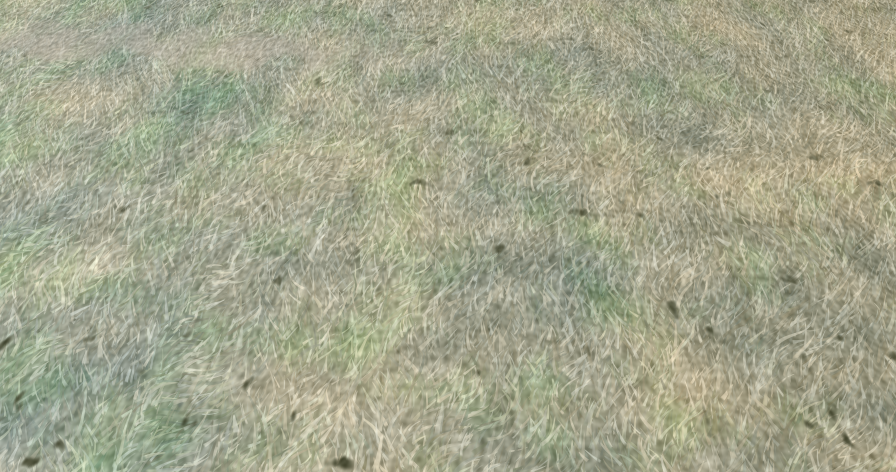
Write a WebGL 2 fragment shader that draws this texture.

```glsl
#version 300 es
precision highp float;
// A dry, windswept meadow seen obliquely: layered straw blades over mottled ground.

uniform vec2 u_resolution;
out vec4 fragColor;

vec4 hash4(vec2 p) {
    vec4 q = fract(p.xyxy * vec4(0.1031, 0.1030, 0.0973, 0.1099));
    q += dot(q, q.wzxy + 33.33);
    return fract((q.xxyz + q.yzzw) * q.zywx);
}

float cornerSlope(vec2 cell, vec2 offset) {
    float angle = 6.2832 * hash4(cell + 71.7).x;
    return dot(vec2(cos(angle), sin(angle)), offset);
}

float gradientNoise(vec2 p) {
    vec2 cell = floor(p), f = fract(p);
    vec2 s = f * f * f * (f * (f * 6.0 - 15.0) + 10.0);
    float low = mix(cornerSlope(cell, f),
                    cornerSlope(cell + vec2(1, 0), f - vec2(1, 0)), s.x);
    float high = mix(cornerSlope(cell + vec2(0, 1), f - vec2(0, 1)),
                     cornerSlope(cell + vec2(1, 1), f - vec2(1, 1)), s.x);
    return mix(low, high, s.y);
}

// Tone runs from shaded soil to sunlit straw; warmth and green shift the hue.
vec3 grassColour(float tone, float warmth, float green) {
    return mix(vec3(0.27, 0.28, 0.19), vec3(0.77, 0.76, 0.68), tone)
         + warmth * vec3(0.035, 0.0, -0.035)
         + green * vec3(-0.05, 0.012, -0.05);
}

void main() {
    vec2 screen = gl_FragCoord.xy / u_resolution.y;
    float x = screen.x - 0.5 * u_resolution.x / u_resolution.y;

    // Perspective: features shrink evenly with distance.
    float depth = 1.0 / (1.75 - screen.y);
    vec2 ground = vec2(x * depth, log(depth));

    // Broad patches of hue and brightness.
    float broad = gradientNoise(ground * vec2(3.0, 5.0) + 4.0);
    float patches = gradientNoise(ground * vec2(8.0, 12.0) + 19.0);
    float tufts = gradientNoise(ground * vec2(21.0, 17.0) + 37.0);
    float warmth = 0.55 * x + 1.1 * broad + 0.9 * patches;
    float green = 0.15 - 0.2 * x
                + 1.1 * gradientNoise(ground * vec2(6.0, 9.0) + 53.0)
                + 0.7 * gradientNoise(ground * 19.0 + 61.0);
    float shade = 0.14 * broad + 0.14 * patches + 0.18 * tufts - 0.05 * x;

    // Wind lean, shared by neighbouring blades.
    float lean = 0.3 - 0.25 * x + 1.3 * gradientNoise(ground * 7.0 + 83.0);

    // Matted undergrowth.
    vec2 slanted = vec2(x - lean * 0.15 * screen.y, screen.y) * depth;
    float mat = gradientNoise(slanted * vec2(95.0, 45.0) + 7.0);
    vec3 colour = grassColour(0.68 + shade + 0.35 * mat, warmth, max(green, 0.0));

    // Scattered blades, each a tapered and slightly curved stroke.
    for (int layer = 0; layer < 14; layer++) {
        float order = float(layer);
        float density = mix(23.0, 44.0, fract(order * 0.618));
        float pixel = density * depth / u_resolution.y;
        vec2 grid = ground * density + order * 17.3;
        for (int k = 0; k < 9; k++) {
            vec2 cell = floor(grid) + vec2(k % 3 - 1, k / 3 - 1);
            vec4 place = hash4(cell + order * 41.0);
            vec4 look = hash4(cell + order * 29.0 + 113.0);

            // Undo the ground shear so strokes keep their lean on screen.
            vec2 d = grid - cell - place.xy;
            d.x -= ground.x * d.y;
            float angle = lean + 1.5 * (place.z - 0.5);
            float along = dot(d, vec2(sin(angle), cos(angle)));
            float across = dot(d, vec2(cos(angle), -sin(angle)))
                         + 0.5 * (place.w - 0.5) * along * along;

            float reach = mix(0.3, 0.65, look.x);
            float width = mix(0.025, 0.06, look.y) * (1.0 - 0.6 * along / reach);
            float cover = clamp((width - abs(across)) / pixel + 0.5, 0.0, 1.0)
                        * (1.0 - smoothstep(reach * 0.75, reach, abs(along)));
            float tone = 0.85 + 0.62 * (look.z - 0.5) + shade;
            vec3 blade = grassColour(tone, warmth + 1.2 * (look.w - 0.5),
                                     max(green + 0.8 * (place.w - 0.6), 0.0));
            colour = mix(colour, blade, 0.72 * cover);
        }
    }

    // Ragged shadows between clumps, deeper in the foreground.
    float ragged = gradientNoise(ground * vec2(15.0, 19.0) + 131.0)
                 + 0.6 * gradientNoise(ground * 43.0 + 149.0)
                 + 0.5 * mat;
    float gap = smoothstep(0.48, 0.9, ragged) * mix(0.95, 0.45, screen.y);
    colour = mix(colour, vec3(0.25, 0.26, 0.17), gap);

    // Pale worn strip in the distance.
    float strip = screen.y - 0.88 + 0.03 * x + 0.06 * patches;
    float worn = (1.0 - smoothstep(0.01, 0.04, abs(strip)))
               * (1.0 - smoothstep(-0.5, 0.1, x));
    colour = mix(colour, vec3(0.73, 0.70, 0.65), 0.5 * worn);

    // Fine seed-head grain.
    colour += 0.13 * gradientNoise(ground * 125.0 + 167.0);
    fragColor = vec4(clamp(colour, 0.0, 1.0), 1.0);
}
```
